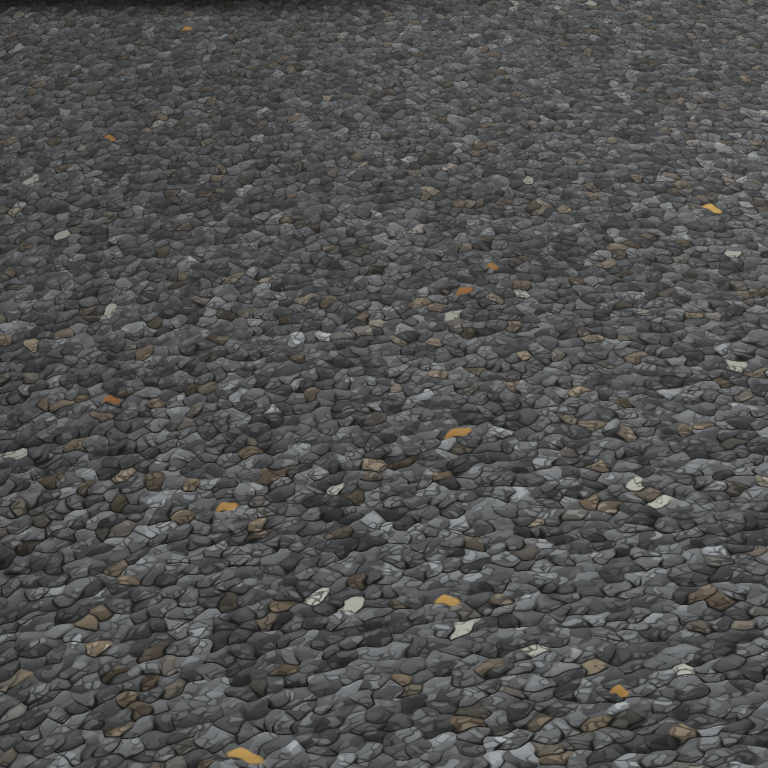
Reproduce this texture procedurally as a Shadertoy shader.

```glsl
// Dark grey crushed-stone ground receding from the viewer, with a few dry leaf flakes.

const float HORIZON = 1.5;
const float MEAN_GREY = 0.315;
const vec3 GAP_COLOR = vec3(0.125, 0.125, 0.12);
const vec3 WARM_TINT = vec3(1.10, 1.0, 0.86);
const vec3 COOL_TINT = vec3(0.98, 1.0, 1.015);
const vec3 PALE_CHIP = vec3(0.68, 0.68, 0.64);
const vec3 LEAF_TAN = vec3(0.76, 0.61, 0.34);
const vec3 LEAF_RUST = vec3(0.58, 0.40, 0.23);

vec2 hash2(vec2 p) {
    vec3 q = fract(vec3(p.xyx) * vec3(0.1031, 0.1030, 0.0973));
    q += dot(q, q.yzx + 33.33);
    return fract((q.xx + q.yz) * q.zy);
}

// Layered sines that bend straight cell borders into ragged ones.
vec2 ragged(vec2 p, float amount) {
    vec2 w = sin(p.yx * vec2(2.3, 1.9) + sin(p * 1.3) * 1.7);
    w += 0.5 * sin(p.yx * vec2(5.1, 4.7) + p * 2.1);
    return p + amount * w;
}

// Cellular noise: border distance, height above the cell centre, cell id.
vec4 chips(vec2 p) {
    vec2 cell = floor(p), id = cell;
    float nearest = 9.0, second = 9.0, height = 0.0;
    for (int j = -1; j <= 1; j++)
    for (int i = -1; i <= 1; i++) {
        vec2 c = cell + vec2(i, j);
        vec2 r = p - c - 0.08 - 0.84 * hash2(c);
        float d = length(r);
        if (d < nearest) {
            second = nearest;
            nearest = d;
            height = r.y;
            id = c;
        } else {
            second = min(second, d);
        }
    }
    return vec4(second - nearest, height, id);
}

// Maps the canvas to ground cells that shrink with distance.
vec2 groundPlane(vec2 uv) {
    float y = uv.y - 0.20 * (uv.x - 0.5) * (1.0 - uv.y);
    float depth = HORIZON - y;
    return vec2((uv.x - 0.5) * 46.0 / depth, -78.0 * log(depth));
}

vec3 gravel(vec2 p, float contrast) {
    vec4 stone = chips(ragged(p, 0.16));
    vec4 grit = chips(ragged(p * vec2(1.7, 1.9) + 17.3, 0.20));
    vec2 tone = hash2(stone.zw + 71.0);
    vec2 kind = hash2(stone.zw + 137.0);
    vec2 gritTone = hash2(grit.zw + 29.0);

    // Facet brightness, lit from above
    float grey = mix(0.245, 0.395, tone.x) + 0.17 * pow(tone.y, 6.0);
    grey += 0.13 * (gritTone.x - 0.5) + 0.09 * stone.y;
    grey += 0.11 * pow(gritTone.y, 7.0);
    vec3 color = vec3(grey) * mix(COOL_TINT, WARM_TINT, smoothstep(0.86, 1.0, kind.x));
    color = mix(color, PALE_CHIP, 0.85 * step(0.994, kind.y));

    // Shadowed gaps, mostly along the lower borders
    float lower = smoothstep(0.35, -0.30, stone.y);
    float gap = (1.0 - smoothstep(0.03, 0.27, stone.x)) * mix(0.25, 1.0, lower);
    gap *= smoothstep(0.05, 0.65, kind.x);
    float pit = (1.0 - smoothstep(0.05, 0.40, grit.x)) * smoothstep(0.60, 0.90, gritTone.x + 0.3 * lower);
    color = mix(color, GAP_COLOR, max(gap, 0.55 * pit));
    return mix(vec3(MEAN_GREY), color, contrast);
}

// Coverage of one curved flake with a soft outline.
float flake(vec2 p, vec2 size, float angle) {
    float c = cos(angle), s = sin(angle);
    vec2 q = vec2(c * p.x + s * p.y, c * p.y - s * p.x) / size;
    q.y += 0.5 * q.x * q.x - 0.2 + 0.2 * sin(q.x * 5.0);
    return 1.0 - smoothstep(0.75, 1.15, length(q));
}

vec3 addLeaves(vec3 color, vec2 uv) {
    for (int i = 0; i < 11; i++) {
        float n = float(i);
        vec2 shape = hash2(vec2(n, 8.0));
        vec2 center = vec2(hash2(vec2(n, 3.0)).x, (n + shape.x) / 11.0);
        float near = (HORIZON - center.y) / HORIZON;
        vec2 size = near * mix(vec2(0.012, 0.007), vec2(0.030, 0.008), shape.y);
        float cover = flake(uv - center, size, 0.8 * (shape.x - 0.5));
        vec3 leaf = mix(LEAF_RUST, LEAF_TAN, hash2(vec2(n, 5.0)).y);
        color = mix(color, leaf * (1.0 + 8.0 * (uv.y - center.y)), 0.85 * cover);
    }
    return color;
}

vec3 scene(vec2 uv) {
    float contrast = mix(1.12, 0.68, smoothstep(0.2, 1.0, uv.y));
    vec3 color = addLeaves(gravel(groundPlane(uv), contrast), uv);

    // Broad light: brighter far right, dim far left and a dark far rim
    float patches = sin(uv.x * 9.0 + 3.0 * uv.y) * sin(uv.y * 11.0 - 4.0 * uv.x);
    float light = 1.0 + 0.03 * patches + 0.16 * (uv.x - 0.5) * (0.4 + uv.y);
    float rim = smoothstep(0.975, 1.0, uv.y) * (1.0 - smoothstep(0.2, 0.75, uv.x));
    return color * light * (1.0 - 0.6 * rim);
}

void mainImage(out vec4 fragColor, in vec2 fragCoord) {
    // Four samples per pixel smooth the fine grains
    vec3 sum = vec3(0.0);
    for (int k = 0; k < 4; k++) {
        vec2 offset = vec2(k % 2, k / 2) * 0.6 - 0.3;
        sum += scene((fragCoord + offset) / iResolution.xy);
    }
    fragColor = vec4(sum / 4.0, 1.0);
}
```
